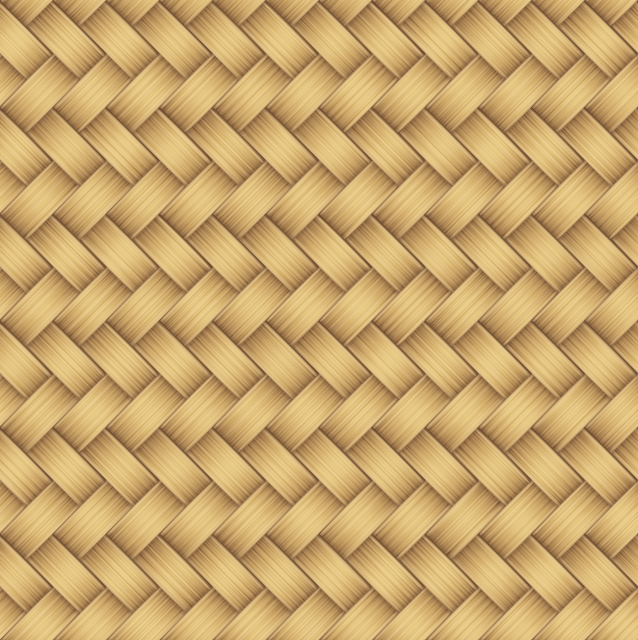
Write a WebGL 2 fragment shader that draws this pattern.

```glsl
#version 300 es
precision highp float;
// Herringbone weave of golden straw bands, 12 repeats across and 6 down.
uniform vec2 u_resolution;
out vec4 outColor;

float hash(vec2 p) {
  p = fract(p * vec2(0.1031, 0.1137) + 0.37);
  p += dot(p, p.yx + 33.33);
  return fract((p.x + p.y) * p.x * 7.31);
}

// Cellular noise in one dimension: distance to the nearest fibre.
float fibreDistance(float x, float seed) {
  float nearest = 1.0;
  for (int i = -1; i <= 1; i++) {
    float cell = floor(x) + float(i);
    nearest = min(nearest, abs(x - cell - hash(vec2(cell, seed))));
  }
  return nearest;
}

// Straw colours from deep gap to sunlit crown.
vec3 strawRamp(float tone) {
  vec3 c = mix(vec3(0.40, 0.27, 0.18), vec3(0.65, 0.49, 0.30), smoothstep(0.0, 0.35, tone));
  c = mix(c, vec3(0.82, 0.67, 0.41), smoothstep(0.3, 0.72, tone));
  return mix(c, vec3(0.92, 0.81, 0.53), smoothstep(0.66, 1.0, tone));
}

vec3 weave(vec2 p) {
  // Diagonal cells; each band covers two of them.
  vec2 diagonal = vec2(p.x + p.y, p.y - p.x);
  vec2 cell = floor(diagonal);
  vec2 f = diagonal - cell;
  float phase = mod(cell.x + cell.y, 4.0);
  bool falling = phase < 1.5;

  // Position along and across the band, both 0 to 1.
  float along = falling ? (f.x + phase) * 0.5 : (f.y + phase - 2.0) * 0.5;
  float across = falling ? f.y : f.x;
  vec2 bandId = falling ? cell - vec2(phase, 0.0) : cell - vec2(0.0, phase - 2.0);
  float seed = floor(hash(bandId + 40.0) * 23.0) + (falling ? 0.0 : 31.0);

  // Rounded body: bright crown, browner where it dips under its neighbours.
  float crown = sin(3.14159 * pow(along, falling ? 1.12 : 0.96));
  float tone = 0.29 + 0.62 * crown + 0.05 * (hash(bandId + 91.0) - 0.5);
  tone += 0.05 * sin(3.14159 * across) - 0.02;

  // Grain along the band: broad streaks, then fine fibres.
  tone += 0.045 * sin(across * 31.0 + seed) + 0.035 * sin(across * 73.0 + seed * 2.3);
  float darkFibre = 1.0 - smoothstep(0.06, 0.26, fibreDistance(across * 11.0, seed));
  float paleFibre = 1.0 - smoothstep(0.05, 0.30, fibreDistance(across * 8.0, seed + 60.0));
  tone -= darkFibre * (0.10 + 0.08 * (1.0 - crown));
  vec3 color = strawRamp(tone);
  color = mix(color, vec3(0.92, 0.81, 0.62), paleFibre * (0.12 + 0.22 * crown));

  // Pale rims on the long sides.
  float upperRim = 1.0 - smoothstep(0.015, 0.045, abs(across - (falling ? 0.10 : 0.055)));
  float lowerRim = 1.0 - smoothstep(0.015, 0.045, abs(across - 0.94));
  color = mix(color, vec3(0.90, 0.78, 0.57), upperRim * 0.55 + lowerRim * 0.45);

  // Dark seams: strongest on the upper side of falling bands.
  float upperSeam = 1.0 - smoothstep(0.01, falling ? 0.075 : 0.035, across);
  float lowerSeam = 1.0 - smoothstep(0.0, 0.035, 1.0 - across);
  float endShade = 1.0 - smoothstep(0.0, 0.07, min(along, 1.0 - along));
  color = mix(color, vec3(0.36, 0.24, 0.16), upperSeam * (falling ? 0.85 : 0.4));
  color = mix(color, vec3(0.48, 0.34, 0.22), max(lowerSeam * 0.4, endShade * 0.42));
  return color;
}

void main() {
  // Average a 3 by 3 grid of samples to smooth every edge.
  vec3 sum = vec3(0.0);
  for (int i = 0; i < 9; i++) {
    vec2 offset = (vec2(i % 3, i / 3) - 1.0) / 3.0;
    vec2 uv = (gl_FragCoord.xy + offset) / u_resolution;
    sum += weave(vec2(uv.x, 1.0 - uv.y) * 12.0);
  }
  outColor = vec4(sum / 9.0, 1.0);
}
```
